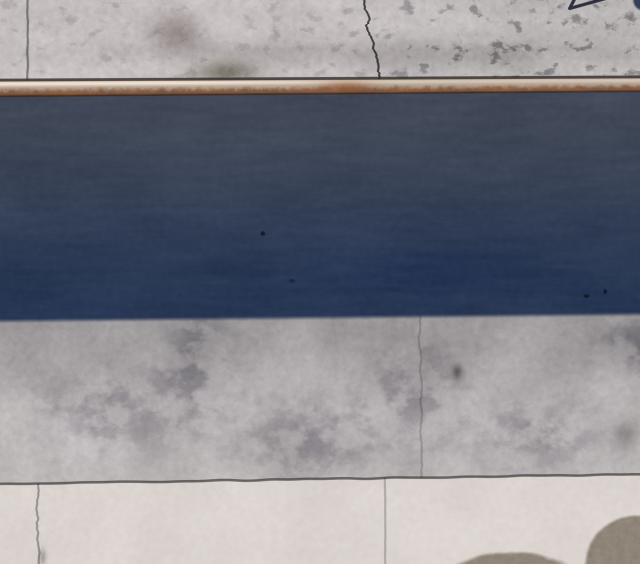
This texture is drawn by a Shadertoy shader. Its source:

```glsl
// Weathered concrete ledge seen from above: a pale top slab, a rusty steel edge,
// a wall in blue shade, a sunlit blotchy band and a cream floor, stacked upward.
// Sloped edge lines split the layers; gradient noise gives stains, grain, cracks.

vec2 hashGradient(vec2 cell) {
    vec3 h = fract(vec3(cell.xyx) * vec3(0.1031, 0.103, 0.0973));
    h += dot(h, h.yzx + 33.33);
    return fract((h.xx + h.yz) * h.zy) * 2.0 - 1.0;
}

float gradientNoise(vec2 p) {
    vec2 i = floor(p), f = fract(p);
    vec2 w = f * f * f * (f * (f * 6.0 - 15.0) + 10.0);
    vec2 e = vec2(1.0, 0.0);
    float low = mix(dot(hashGradient(i), f), dot(hashGradient(i + e), f - e), w.x);
    float high = mix(dot(hashGradient(i + e.yx), f - e.yx),
                     dot(hashGradient(i + 1.0), f - 1.0), w.x);
    return mix(low, high, w.y);
}

float fbm(vec2 p) {
    float sum = 0.0, gain = 0.6;
    for (int i = 0; i < 5; i++) {
        sum += gain * gradientNoise(p);
        p = mat2(1.6, 1.2, -1.2, 1.6) * p + 7.3;
        gain *= 0.55;
    }
    return sum;
}

// Soft elliptical spot, 1 at its centre
float spot(vec2 p, vec2 centre, vec2 radius) {
    vec2 q = (p - centre) / radius;
    return exp(-dot(q, q));
}

float ellipseMask(vec2 p, vec2 centre, vec2 radius, float blur) {
    float d = (length((p - centre) / radius) - 1.0) * min(radius.x, radius.y);
    return 1.0 - smoothstep(-blur, blur, d);
}

float stroke(float d, float halfWidth, float px) {
    return 1.0 - smoothstep(halfWidth, halfWidth + 1.5 * px, abs(d));
}

float segmentDistance(vec2 p, vec2 a, vec2 b) {
    vec2 ab = b - a;
    return length(p - a - ab * clamp(dot(p - a, ab) / dot(ab, ab), 0.0, 1.0));
}

// Nearly vertical crack that wanders with height
float crack(vec2 p, float x, float lean, float wander, float px) {
    float path = x + lean * p.y + wander * fbm(vec2(x * 40.0, p.y * 24.0));
    return stroke(p.x - path, 0.0006, px);
}

vec3 topSlab(vec2 p, float grain, float px) {
    float right = smoothstep(0.55, 0.85, p.x);
    vec3 col = mix(vec3(0.78, 0.755, 0.755), vec3(0.735, 0.715, 0.715), right);
    col += 0.11 * fbm(p * vec2(7.0, 13.0)) + 0.08 * grain;
    float pits = smoothstep(0.08, 0.3, fbm(p * vec2(30.0, 42.0) + 4.0));
    col -= pits * mix(0.07, 0.2, right) * vec3(1.0, 0.98, 0.94);
    col -= 0.09 * spot(p, vec2(0.6, 0.905), vec2(0.5, 0.025));
    col -= vec3(0.16, 0.18, 0.18) * spot(p, vec2(0.315, 0.944), vec2(0.042, 0.036));
    col -= vec3(0.27, 0.27, 0.31) * spot(p, vec2(0.401, 0.872), vec2(0.055, 0.017));
    col *= 1.0 - 0.38 * crack(p, 0.049, 0.0, 0.003, px);
    col *= 1.0 - 0.65 * crack(p, 0.805, -0.155, 0.022, px);
    // Thin object and its blue shadow at the upper right corner
    float bar = min(segmentDistance(p, vec2(1.01, 0.985), vec2(1.075, 1.003)),
                    segmentDistance(p, vec2(1.01, 0.985), vec2(1.02, 1.004)));
    col = mix(col, vec3(0.12, 0.13, 0.2), 0.9 * stroke(bar, 0.0015, px));
    return mix(col, vec3(0.2, 0.24, 0.36), ellipseMask(p, vec2(1.14, 1.0), vec2(0.017, 0.018), 0.003));
}

vec3 steelEdge(vec2 p, float t, float grain) {
    float shine = mix(1.0, 0.55, smoothstep(0.25, 0.8, p.x));
    vec3 rust = mix(vec3(0.42, 0.31, 0.25), vec3(0.6, 0.39, 0.25), 0.5 + fbm(p * vec2(12.0, 60.0)));
    vec3 col = mix(rust, vec3(0.68, 0.62, 0.56), smoothstep(0.2, 0.6, t + 0.3 * grain));
    col += 0.26 * shine * exp(-pow((t - 0.8) / 0.17, 2.0));
    col = mix(col, vec3(0.55, 0.33, 0.19), 0.6 * spot(vec2(p.x, t), vec2(0.615, 0.45), vec2(0.045, 0.4)));
    return col * mix(0.45, 1.0, smoothstep(0.0, 0.2, t));
}

vec3 shadedWall(vec2 p, float grain) {
    float h = smoothstep(0.44, 0.82, p.y);
    vec3 col = mix(vec3(0.155, 0.215, 0.325), vec3(0.255, 0.285, 0.345), h);
    col += 0.045 * fbm(p * vec2(4.0, 9.0)) + 0.035 * fbm(p * vec2(9.0, 65.0)) + 0.025 * grain;
    col -= vec3(0.025, 0.02, 0.005) * spot(p, vec2(0.75, 0.52), vec2(0.2, 0.05));
    float specks = ellipseMask(p, vec2(0.466, 0.586), vec2(0.004), 0.002)
        + 0.6 * ellipseMask(p, vec2(0.518, 0.502), vec2(0.005, 0.003), 0.002)
        + ellipseMask(p, vec2(1.04, 0.475), vec2(0.005, 0.003), 0.002)
        + ellipseMask(p, vec2(1.073, 0.483), vec2(0.003, 0.004), 0.002);
    return col * (1.0 - 0.55 * specks);
}

vec3 blotchyBand(vec2 p, float grain, float px) {
    vec3 col = mix(vec3(0.735, 0.715, 0.715), vec3(0.62, 0.605, 0.61), smoothstep(0.25, 0.43, p.y));
    col += 0.13 * fbm(p * vec2(9.0, 7.0)) + 0.07 * grain;
    // Grey worn patches: centre and radius of each
    vec4 patches[6] = vec4[6](vec4(0.2, 0.27, 0.13, 0.07), vec4(0.35, 0.35, 0.06, 0.1),
        vec4(0.56, 0.22, 0.13, 0.07), vec4(0.73, 0.31, 0.08, 0.08),
        vec4(0.95, 0.23, 0.12, 0.06), vec4(1.12, 0.39, 0.07, 0.05));
    float wear = 0.0;
    for (int i = 0; i < 6; i++) wear += spot(p, patches[i].xy, patches[i].zw);
    float flakes = smoothstep(-0.12, 0.2, fbm(p * vec2(17.0, 23.0) + 2.0));
    col -= vec3(0.165, 0.16, 0.14) * min(wear, 1.0) * mix(0.25, 1.0, flakes);
    col -= 0.22 * spot(p, vec2(0.811, 0.341), vec2(0.009, 0.012));
    col -= 0.12 * spot(p, vec2(1.11, 0.23), vec2(0.02, 0.025));
    return col * (1.0 - 0.16 * crack(p, 0.75, -0.012, 0.01, px));
}

vec3 creamFloor(vec2 p, float grain, float px) {
    vec3 col = vec3(0.855, 0.828, 0.81) + 0.05 * fbm(p * 8.0) + 0.035 * grain;
    col *= 1.0 - 0.3 * crack(p, 0.069, -0.02, 0.012, px);
    col *= 1.0 - 0.2 * crack(p, 0.683, 0.0, 0.002, px);
    col -= 0.2 * spot(p, vec2(0.076, 0.012), vec2(0.006, 0.015));
    vec2 q = p + 0.006 * fbm(p * 20.0);
    float stain = max(ellipseMask(q, vec2(1.128, 0.0), vec2(0.09, 0.084), 0.004),
                      ellipseMask(q, vec2(0.907, -0.018), vec2(0.105, 0.038), 0.004));
    return mix(col, vec3(0.53, 0.49, 0.44) + 0.08 * grain, 0.92 * stain);
}

void mainImage(out vec4 fragColor, in vec2 fragCoord) {
    vec2 p = fragCoord / iResolution.y;
    float px = 1.0 / iResolution.y;
    float grain = fbm(p * 75.0);

    // Slightly sloped borders between the layers
    float seam = 0.142 + 0.015 * p.x + 0.0025 * gradientNoise(vec2(p.x * 18.0, 3.5));
    float shade = 0.431 + 0.0106 * p.x;
    float railLow = 0.828 + 0.008 * p.x;
    float railHigh = 0.857 + 0.005 * p.x;

    vec3 col = mix(creamFloor(p, grain, px), blotchyBand(p, grain, px), smoothstep(-px, px, p.y - seam));
    col *= 1.0 - 0.5 * stroke(p.y - seam, 0.0009, px);
    col = mix(col, shadedWall(p, grain), smoothstep(-0.006, 0.005, p.y - shade));
    float t = (p.y - railLow) / (railHigh - railLow);
    col = mix(col, steelEdge(p, t, grain), smoothstep(-px, px, p.y - railLow));
    col = mix(col, topSlab(p, grain, px), smoothstep(-px, px, p.y - railHigh));
    col = mix(col, vec3(0.19, 0.17, 0.16), 0.8 * stroke(p.y - railHigh - 0.001, 0.0012, px));
    fragColor = vec4(clamp(col, 0.0, 1.0), 1.0);
}
```
